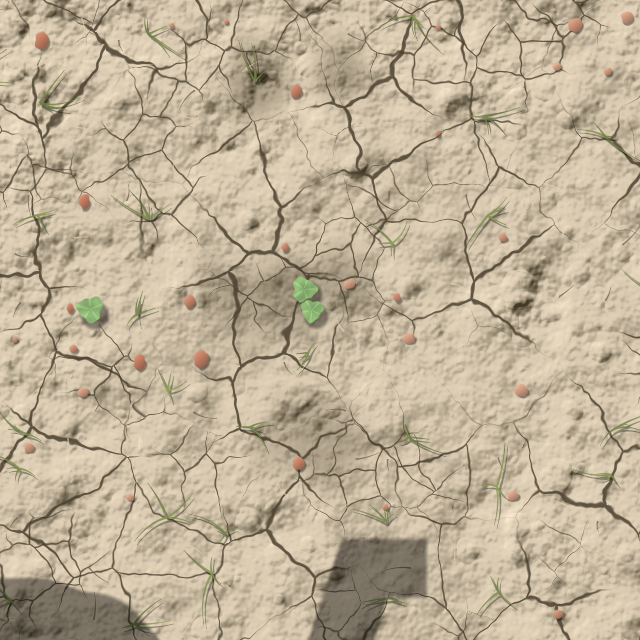
A Shadertoy shader for this texture:

```glsl
// Dry cracked soil with clods, damp patches, sparse grass, seedlings and cast shadows.
const vec3 SOIL_DARK = vec3(.38, .34, .26);
const vec3 SOIL_LIGHT = vec3(.87, .81, .71);
const vec3 CRACK = vec3(.29, .25, .18);
const vec3 GRASS = vec3(.47, .54, .29);
const vec3 LEAF = vec3(.57, .73, .47);
const vec3 BRICK = vec3(.72, .46, .36);
const vec3 STRAW = vec3(.9, .83, .69);
const vec2 TO_LIGHT = vec2(-.6, .8);
const float RELIEF = .25;
const float BASE_TONE = .9;
const float CRACK_GRID = 7.5;
const float TUFT_GRID = 7.;
const float LITTER_GRID = 12.;

// Centre and radius
const vec3 BIG_CLODS[4] = vec3[4](vec3(.81, .55, .03), vec3(.01, .955, .032),
  vec3(.02, .865, .028), vec3(.87, .26, .026));
const vec3 DAMP[5] = vec3[5](vec3(.4, .87, .075), vec3(.53, .89, .06),
  vec3(.41, .53, .1), vec3(.53, .56, .07), vec3(.49, .31, .09));
const vec3 LEAVES[3] = vec3[3](vec3(.475, .548, .021), vec3(.487, .515, .019), vec3(.141, .517, .022));

float px;

vec3 hash3(vec2 c) {
  vec3 q = fract(c.xyx * vec3(.1031, .103, .0973));
  q += dot(q, q.yxz + 33.33);
  return fract((q.xxy + q.yzz) * q.zyx);
}

float corner(vec2 i, vec2 f, vec2 o) { return dot(hash3(i + o).xy * 2. - 1., f - o); }

// Gradient noise
float noise(vec2 p) {
  vec2 i = floor(p), f = p - i, u = f * f * (3. - 2. * f);
  return 1.4 * mix(mix(corner(i, f, vec2(0)), corner(i, f, vec2(1, 0)), u.x),
    mix(corner(i, f, vec2(0, 1)), corner(i, f, vec2(1)), u.x), u.y);
}

vec2 noise2(vec2 p) { return vec2(noise(p + 17.), noise(p + 71.)); }
vec2 neighbour(int n) { return vec2(n % 3 - 1, n / 3 - 1); }
float cover(float d, float soft) { return 1. - smoothstep(-soft, soft, d); }

float dome(vec2 d, float radius) { return max(0., radius - dot(d, d) / radius); }

// Domes on a jittered grid
float clods(vec2 p, float grid, float density) {
  float h = 0.;
  p *= grid;
  for (int n = 0; n < 9; n++) {
    vec2 c = floor(p) + neighbour(n);
    vec3 r = hash3(c + grid);
    if (r.z < density) h = max(h, dome(p - c - .2 - .6 * r.xy, mix(.18, .5, fract(r.z * 57.))));
  }
  return h / grid;
}

float soilHeight(vec2 p, float rough) {
  float h = 0., f = 10.;
  for (int i = 0; i < 4; i++, f *= 2.35) h += (.4 + .3 * rough) * noise(p * f + f) / f;
  p += .006 * noise2(p * 45.);
  h += .75 * clods(p, 24., .04 + .45 * rough) + .6 * clods(p, 58., .12 + .5 * rough);
  for (int i = 0; i < 4; i++) h += .8 * dome(p - BIG_CLODS[i].xy, BIG_CLODS[i].z);
  return h;
}

// Distance to the borders of a cell pattern
float cellBorder(vec2 p, float grid) {
  vec2 a = vec2(9), b = a;
  p *= grid;
  for (int n = 0; n < 9; n++) {
    vec2 c = floor(p) + neighbour(n), d = c + hash3(c + 5.).xy - p;
    if (dot(d, d) < dot(a, a)) { b = a; a = d; }
    else if (dot(d, d) < dot(b, b)) b = d;
  }
  return dot(.5 * (a + b), normalize(b - a)) / grid;
}

// Curved tapering stroke from the origin
float blade(vec2 d, float angle, float len, float bend, float width) {
  vec2 dir = vec2(cos(angle), sin(angle));
  float u = dot(d, dir) / len, v = d.x * dir.y - d.y * dir.x - bend * len * u * u;
  return cover(abs(v) - width * (1. - .8 * u), .7 * px) * step(0., u) * step(u, 1.);
}

float grass(vec2 p) {
  float m = 0.;
  for (int n = 0; n < 9; n++) {
    vec2 c = floor(p * TUFT_GRID) + neighbour(n);
    vec3 r = hash3(c + 31.);
    if (r.z > .5) continue;
    vec2 d = p - (c + .1 + .8 * r.xy) / TUFT_GRID;
    for (float k = 0.; k < 4.; k++) {
      vec3 b = hash3(c * 7. + k * 3.1 + 50.);
      m = max(m, blade(d, 6.283 * b.x, .018 + .057 * b.y * b.y, b.z - .5, .0018));
    }
  }
  return m;
}

void mainImage(out vec4 fragColor, in vec2 fragCoord) {
  px = 1. / iResolution.y;
  vec2 p = fragCoord * px;

  // Relief, rougher along the left and the top
  float broad = noise(p * 4. + 3.);
  float rough = clamp(.25 + .6 * broad + .8 * cover(p.x - .1, .08) * smoothstep(.35, .65, p.y)
    + .4 * smoothstep(.75, .95, p.y) + .7 * cover(length(p - BIG_CLODS[0].xy) - .06, .05), 0., 1.);
  float h = soilHeight(p, rough);
  float slope = (h - soilHeight(p + TO_LIGHT * .003, rough)) / .003;
  float shade = smoothstep(.007, .022, soilHeight(p + TO_LIGHT * .012, rough) - h);
  float tone = BASE_TONE + RELIEF * slope + .12 * broad + .08 * noise(p * 150.);
  tone = min(tone, .665 + .3 * tone) - .4 * shade;

  // Damp patches
  float damp = 0., blot = .5 * noise(p * 14.) - .7;
  for (int i = 0; i < 5; i++)
    damp = max(damp, cover(length(p - DAMP[i].xy) / DAMP[i].z + blot, .5));
  vec3 col = mix(SOIL_DARK, SOIL_LIGHT, max(tone - .36 * damp, -.25));

  // Wide and fine cracks
  vec2 q = p + .022 * noise2(p * 9.) + .008 * noise2(p * 32.) + .003 * noise2(p * 85.);
  for (float k = 1.; k < 3.; k++) {
    float open = smoothstep(.3 * k - .65, .4, noise(p * 6. + 40. * k));
    float line = cover(cellBorder(q + k, CRACK_GRID * k) - .0026 * open / k, .0014);
    col = mix(col, CRACK, line * min(.85, 2.5 * open));
  }

  // Straw and brick chips
  float ragged = .003 * noise(p * 90.);
  for (int n = 0; n < 9; n++) {
    vec2 c = floor(p * LITTER_GRID) + neighbour(n);
    vec3 r = hash3(c + 11.);
    vec2 d = p - (c + .2 + .6 * r.xy) / LITTER_GRID;
    if (r.z < .5) {
      float stem = blade(d, 40. * r.z, .015 + .03 * r.x, r.y - .5, .0013);
      col = mix(col, r.y > .4 ? STRAW : SOIL_DARK, .7 * stem);
    } else if (r.z > .77) {
      float radius = mix(.004, .011, r.x);
      d = (d + ragged) * vec2(1, .75 + .5 * r.y);
      col *= 1. - .4 * cover(length(d + TO_LIGHT * .004) - radius, .002);
      vec3 chip = mix(BRICK, SOIL_LIGHT, .45 * r.y) * (1. + .2 * dot(d, TO_LIGHT) / radius);
      col = mix(col, chip, cover(length(d) - radius, px));
    }
  }

  // Grass and seedlings
  col *= 1. - .35 * grass(p + TO_LIGHT * .007);
  col = mix(col, GRASS * (1. + .35 * noise(p * 25.)), .85 * grass(p));
  for (int i = 0; i < 3; i++) {
    vec2 d = p - LEAVES[i].xy;
    float radius = LEAVES[i].z, a = atan(d.y, d.x) + 1.7 * float(i);
    col *= 1. - .4 * cover(length(d + TO_LIGHT * .012) - radius, .004);
    float vein = .12 * smoothstep(.5, 1., cos(5. * a)) + .2 * noise(p * 70.);
    float edge = length(d) - radius * (.88 + .13 * cos(3. * a) + .05 * cos(7. * a));
    col = mix(col, LEAF * (.95 + vein), cover(edge, px));
  }

  // Cast shadows at the lower edge
  vec2 box = abs(p - vec2(.601, .112)) - vec2(.066, .046);
  float arm = max(max(.482 + .33 * p.y - p.x, p.x - .585 - .3 * p.y), p.y - .155);
  float hill = length(p - vec2(.04, -.17)) - .27 + .02 * noise(p * 12.);
  col *= 1. - .43 * cover(min(min(max(box.x, box.y), arm), hill), .005);
  fragColor = vec4(clamp(col, 0., 1.), 1);
}
```
